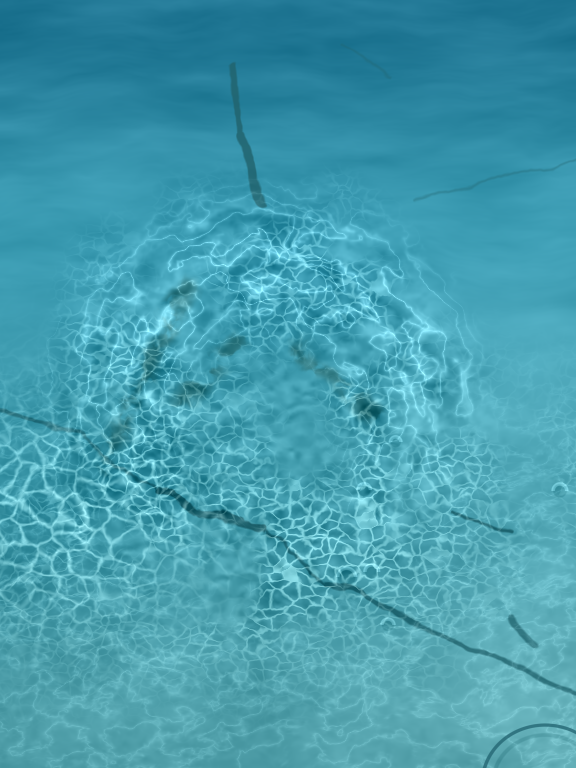
A WebGL 1 fragment shader for this texture:

```glsl
precision highp float;
uniform vec2 u_resolution;

float hash(vec2 p) {
  return fract(sin(dot(p, vec2(127.1, 311.7))) * 43758.5);
}

float noise(vec2 p) {
  vec2 i = floor(p), f = fract(p);
  f = f * f * (3.0 - 2.0 * f);
  return mix(mix(hash(i), hash(i + vec2(1.0, 0.0)), f.x),
             mix(hash(i + vec2(0.0, 1.0)), hash(i + 1.0), f.x), f.y);
}

float fbm(vec2 p) {
  float sum = 0.0, amp = 0.53;
  for (int i = 0; i < 4; i++) {
    sum += amp * noise(p);
    p = p * 2.03 + 17.0;
    amp *= 0.5;
  }
  return sum;
}

vec2 warp(vec2 p, float scale, float amount) {
  return p + amount * (vec2(fbm(p * scale), fbm(p * scale + 40.0)) - 0.5);
}

// Bright borders between scattered cells
float causticNet(vec2 p, float width) {
  vec2 cell = floor(p);
  float near = 9.0, next = 9.0;
  for (int y = -1; y <= 1; y++) {
    for (int x = -1; x <= 1; x++) {
      vec2 c = cell + vec2(float(x), float(y));
      float d = length(c + vec2(hash(c), hash(c + 57.0)) - p);
      next = min(next, max(near, d));
      near = min(near, d);
    }
  }
  return 1.0 - smoothstep(0.0, width, next - near);
}

float ridge(float n, float sharpness) {
  return pow(1.0 - abs(2.0 * n - 1.0), sharpness);
}

float stroke(vec2 p, vec2 a, vec2 b, float width, float soft) {
  vec2 ab = b - a;
  float t = clamp(dot(p - a, ab) / dot(ab, ab), 0.0, 1.0);
  return 1.0 - smoothstep(width - soft, width + soft, length(p - a - ab * t));
}

float blob(vec2 p, vec2 center, vec2 size) {
  vec2 d = (p - center) / size;
  return exp(-dot(d, d));
}

vec3 poolFloor(vec2 p) {
  vec3 col = mix(vec3(0.34, 0.65, 0.69), vec3(0.29, 0.645, 0.71), smoothstep(0.0, 0.42, p.y));
  col = mix(col, vec3(0.23, 0.61, 0.70), smoothstep(0.35, 0.72, p.y));
  col = mix(col, vec3(0.12, 0.46, 0.575), smoothstep(0.68, 1.0, p.y));
  return col + vec3(0.07, 0.055, 0.05) * smoothstep(0.35, 0.75, p.x) * (1.0 - smoothstep(0.3, 0.8, p.y));
}

void main() {
  vec2 p = gl_FragCoord.xy / u_resolution.y;
  float px = 1.0 / u_resolution.y;
  vec2 d = p - vec2(0.345, 0.45);
  float r = length(d * vec2(1.0, 0.95));
  float disc = 1.0 - smoothstep(0.19, 0.33, r + 0.08 * (fbm(p * 9.0) - 0.5));
  float calm = blob(p, vec2(0.33, 0.46), vec2(0.10, 0.09));
  float low = 1.0 - smoothstep(0.3, 0.6, p.y);
  float leftPatch = blob(p, vec2(0.07, 0.33), vec2(0.19, 0.13));

  // Broad swell, flattened with distance
  vec3 col = poolFloor(p);
  col += 0.12 * (fbm(warp(p, 6.0, 0.05) * vec2(8.0, 38.0)) - 0.5) * smoothstep(0.4, 0.75, p.y);
  col += 0.12 * (fbm(p * vec2(9.0, 13.0)) - 0.5) * (1.0 - smoothstep(0.5, 0.8, p.y));

  // Cracks and stains, bent by the water
  vec2 q = warp(p, 28.0, 0.012 + 0.016 * disc);
  float soft = 1.3 * px;
  float crack = 0.85 * stroke(q, vec2(0.302, 0.915), vec2(0.316, 0.82), 0.004, soft);
  crack = max(crack, 0.85 * stroke(q, vec2(0.316, 0.82), vec2(0.338, 0.733), 0.006, soft));
  crack = max(crack, 0.7 * stroke(q, vec2(0.0, 0.469), vec2(0.104, 0.434), 0.0025, soft));
  crack = max(crack, 0.6 * stroke(q, vec2(0.104, 0.434), vec2(0.208, 0.355), 0.002, soft));
  crack = max(crack, 0.9 * stroke(q, vec2(0.208, 0.355), vec2(0.345, 0.31), 0.005, soft));
  crack = max(crack, 0.7 * stroke(q, vec2(0.345, 0.31), vec2(0.43, 0.245), 0.002, soft));
  crack = max(crack, 0.75 * stroke(q, vec2(0.43, 0.245), vec2(0.547, 0.186), 0.0035, soft));
  crack = max(crack, 0.75 * stroke(q, vec2(0.547, 0.186), vec2(0.75, 0.099), 0.003, soft));
  crack = max(crack, 0.8 * stroke(q, vec2(0.586, 0.333), vec2(0.667, 0.307), 0.002, soft));
  crack = max(crack, 0.7 * stroke(q, vec2(0.665, 0.195), vec2(0.695, 0.16), 0.004, soft));
  crack = max(crack, 0.35 * stroke(q, vec2(0.54, 0.74), vec2(0.75, 0.79), 0.0015, soft));
  crack = max(crack, 0.35 * stroke(q, vec2(0.445, 0.94), vec2(0.51, 0.90), 0.0015, soft));
  float stain = stroke(q, vec2(0.24, 0.62), vec2(0.137, 0.40), 0.012, 0.01);
  stain = max(stain, stroke(q, vec2(0.31, 0.557), vec2(0.24, 0.48), 0.012, 0.01));
  stain = max(stain, stroke(q, vec2(0.39, 0.545), vec2(0.495, 0.447), 0.012, 0.01));
  stain *= smoothstep(0.35, 0.6, fbm(q * 45.0));
  col = mix(col, vec3(0.13, 0.39, 0.43), crack);
  col = mix(col, vec3(0.16, 0.43, 0.45), 0.75 * stain);

  // Rings around the disturbance
  float angle = atan(d.x, d.y);
  float rings = smoothstep(0.07, 0.15, r) * (1.0 - smoothstep(0.23, 0.32, r)) * smoothstep(-0.2, 0.08, d.y);
  vec2 polar = vec2(angle * 5.0, r * 52.0) + 2.0 * fbm(p * 24.0);
  float wave = noise(polar);
  col += rings * (0.2 * (wave - 0.55) + 0.24 * ridge(noise(polar * 1.4 + 9.0), 7.0));

  // Coarse net on the left, fine net in the disc and below
  float coarse = causticNet(warp(p, 22.0, 0.035) * vec2(30.0, 37.0), 0.24);
  float fine = causticNet(warp(p, 34.0, 0.025) * vec2(56.0, 76.0), 0.3);
  float patches = smoothstep(0.3, 0.65, fbm(p * 13.0 + 5.0));
  float fineAmount = (0.75 * disc + 0.4 * low * smoothstep(0.02, 0.25, p.y)) * patches * (1.0 - 0.6 * calm);
  col += vec3(0.30, 0.27, 0.25) * leftPatch * (coarse - 0.3);
  col += vec3(0.27, 0.25, 0.23) * fineAmount * (fine - 0.32);
  float grain = noise(warp(p, 30.0, 0.02) * vec2(85.0, 125.0)) - 0.5;
  col += grain * (0.13 * disc + 0.04 * low);
  float slant = ridge(fbm(warp(p, 12.0, 0.04) * mat2(30.0, 12.0, -12.0, 48.0)), 9.0);
  col += 0.09 * (slant - 0.35) * low * (1.0 - disc);

  // Round bubbles and the rim in the corner
  for (int i = 0; i < 6; i++) {
    vec2 seed = vec2(float(i), 3.7);
    vec2 center = vec2(0.38 + 0.36 * hash(seed), 0.02 + 0.45 * hash(seed + 8.0));
    float radius = 0.005 + 0.007 * hash(seed + 21.0);
    float dist = length(p - center);
    col -= 0.09 * (1.0 - smoothstep(radius - px, radius + px, dist));
    col += 0.16 * (1.0 - smoothstep(px, 2.5 * px, abs(dist - radius))) * step(center.y, p.y);
  }
  float rim = length((p - vec2(0.71, -0.02)) * vec2(1.0, 1.08));
  col = mix(col, vec3(0.14, 0.40, 0.45), 0.8 * (1.0 - smoothstep(px, 2.5 * px, abs(rim - 0.082))));
  col -= 0.07 * (1.0 - smoothstep(px, 3.0 * px, abs(rim - 0.068)));
  gl_FragColor = vec4(clamp(col, 0.0, 1.0), 1.0);
}
```
